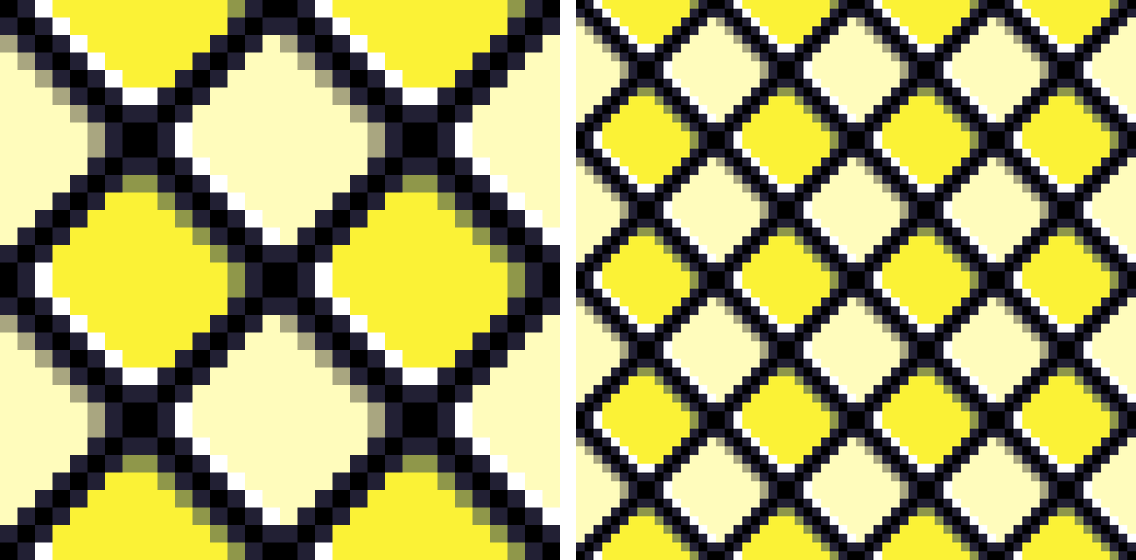
Left: one tile. Right: repeated 2 by 2.
Write a Shadertoy shader that draws this pattern.

```glsl
const float REPEATS = 2.0;        // tiles across and down
const float TILE = 16.0;          // cells per tile side
const float HALF_TILE = 0.5 * TILE;
const float BORDER_RING = HALF_TILE - 1.0;
const float BEVEL_RING = HALF_TILE - 2.0;

const vec3 CORE = vec3(0.0);
const vec3 BORDER = vec3(0.133, 0.125, 0.204);
const vec3 HIGHLIGHT = vec3(1.0);
const vec3 YELLOW = vec3(0.984, 0.949, 0.212);
const vec3 OLIVE = vec3(0.561, 0.592, 0.290);
const vec3 CREAM = vec3(1.0, 0.988, 0.737);
const vec3 CREAM_SHADE = vec3(0.663, 0.651, 0.502);

float diamondRing(vec2 p) {
    return abs(p.x) + abs(p.y);
}

// Flat colour of one square cell of the lattice
vec3 cellColor(vec2 cell) {
    // Yellow diamonds, with cream ones in the gaps half a tile away
    vec2 p = mod(cell + 0.5, vec2(TILE)) - vec2(HALF_TILE, 0.0);
    p.y -= TILE * step(HALF_TILE, p.y);
    bool cream = diamondRing(p) > HALF_TILE + 0.5;
    if (cream) p -= HALF_TILE * sign(p);

    float ring = diamondRing(p);
    if (ring > BORDER_RING + 0.5) return CORE;
    if (ring > BORDER_RING - 0.5) return BORDER;

    // Bevel lit from the lower left; cream tips have one bevel cell each
    vec3 fill = cream ? CREAM : YELLOW;
    bool openTip = cream && p.x * p.y < 0.0 && abs(p.y) > BEVEL_RING - 1.0;
    if (ring < BEVEL_RING - 0.5 || openTip) return fill;
    float side = p.x + p.y;
    if (side < 1.5 - BEVEL_RING) return HIGHLIGHT;
    if (side > BEVEL_RING - 1.5) return cream ? CREAM_SHADE : OLIVE;
    return fill;
}

void mainImage(out vec4 fragColor, in vec2 fragCoord) {
    vec2 cellsPerPixel = REPEATS * TILE / iResolution.xy;
    vec2 grid = fragCoord * cellsPerPixel;

    // Blend the four cells at the nearest corner by pixel coverage
    vec2 corner = floor(grid + 0.5);
    vec2 cover = clamp((grid - corner) / cellsPerPixel + 0.5, 0.0, 1.0);
    vec3 lower = mix(cellColor(corner - 1.0), cellColor(corner - vec2(0.0, 1.0)), cover.x);
    vec3 upper = mix(cellColor(corner - vec2(1.0, 0.0)), cellColor(corner), cover.x);
    fragColor = vec4(mix(lower, upper, cover.y), 1.0);
}
```
